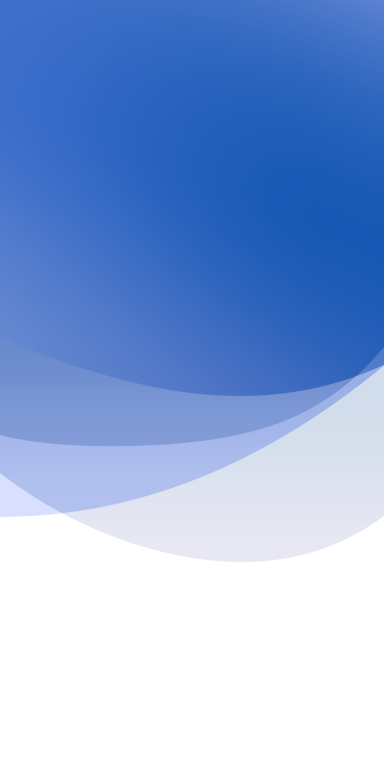
Reproduce this background procedurally as a Shadertoy shader.

```glsl
// Overlapping translucent blue waves hanging from the top of a white canvas.

const vec3 WHITE      = vec3(1.0);
const vec3 MIST_TOP   = vec3(0.825, 0.868, 0.922);
const vec3 MIST_LOW   = vec3(0.910, 0.912, 0.955);
const vec3 PALE_LILAC = vec3(0.850, 0.875, 1.000);
const vec3 PERIWINKLE = vec3(0.600, 0.685, 0.900);
const vec3 LAVENDER   = vec3(0.695, 0.755, 0.935);
const vec3 STEEL      = vec3(0.410, 0.540, 0.800);
const vec3 STEEL_LOW  = vec3(0.510, 0.610, 0.845);
const vec3 AZURE      = vec3(0.245, 0.435, 0.800);
const vec3 DEEP_BLUE  = vec3(0.095, 0.350, 0.710);
const vec3 SKY_BLUE   = vec3(0.370, 0.515, 0.825);
const vec3 DUSK_LEFT  = vec3(0.400, 0.535, 0.815);
const vec3 DUSK_RIGHT = vec3(0.280, 0.420, 0.755);

// Quartic arc whose lowest point is at "vertex"; depth is measured from the top.
float arcDepth(float x, vec2 vertex, vec3 bend) {
    float d = x - vertex.x;
    return vertex.y + d * d * (bend.x + d * (bend.y + d * bend.z));
}

// Smooth coverage of everything above an arc.
float coverAbove(float depth, float edge, float pixel) {
    return 1.0 - smoothstep(-0.75 * pixel, 0.75 * pixel, depth - edge);
}

// Dark diagonal ridge that fades lighter toward the top and the lower edge.
vec3 bodyColor(float x, float depth) {
    float offset = depth - (0.12 + 0.20 * x);
    vec3 ridge = mix(AZURE, DEEP_BLUE, smoothstep(-0.15, 0.85, x));
    vec3 dusk = mix(DUSK_LEFT, DUSK_RIGHT, x);
    float above = min(offset, 0.0);
    vec3 color = mix(ridge, dusk, smoothstep(0.0, 0.36, offset));
    return mix(color, SKY_BLUE, min(above * above * 9.5, 1.0));
}

void mainImage(out vec4 fragColor, in vec2 fragCoord) {
    vec2 uv = fragCoord / iResolution.xy;
    float x = uv.x;
    float depth = 1.0 - uv.y;
    float pixel = 1.0 / iResolution.y;

    // Lower edges of the four waves, back to front
    float mistEdge  = arcDepth(x, vec2(0.63, 0.7318), vec3(-0.339, -0.195, -0.191));
    float lilacEdge = arcDepth(x, vec2(0.0, 0.673), vec3(-0.179, -0.018, 0.0));
    float steelEdge = arcDepth(x, vec2(0.29, 0.581), vec3(-0.120, 0.075, -0.376));
    float bodyEdge  = arcDepth(x, vec2(0.625, 0.5156), vec3(-0.253, -0.095, 0.0));

    float mist  = coverAbove(depth, mistEdge, pixel);
    float lilac = coverAbove(depth, lilacEdge, pixel);
    float steel = coverAbove(depth, steelEdge, pixel);
    float body  = coverAbove(depth, bodyEdge, pixel);

    // Wave colours
    vec3 mistColor  = mix(MIST_TOP, MIST_LOW, smoothstep(0.53, 0.74, depth));
    vec3 overlap    = mix(PERIWINKLE, LAVENDER, smoothstep(0.48, 0.66, depth));
    vec3 lilacColor = mix(PALE_LILAC, overlap, mist);
    vec3 steelColor = mix(STEEL, STEEL_LOW, smoothstep(0.44, 0.58, depth));

    // Compositing; the body is more transparent where no steel wave backs it
    vec3 color = mix(WHITE, mistColor, mist);
    color = mix(color, lilacColor, lilac);
    color = mix(color, steelColor, steel);
    color = mix(color, bodyColor(x, depth), body * mix(0.65, 1.0, steel));

    fragColor = vec4(color, 1.0);
}
```
